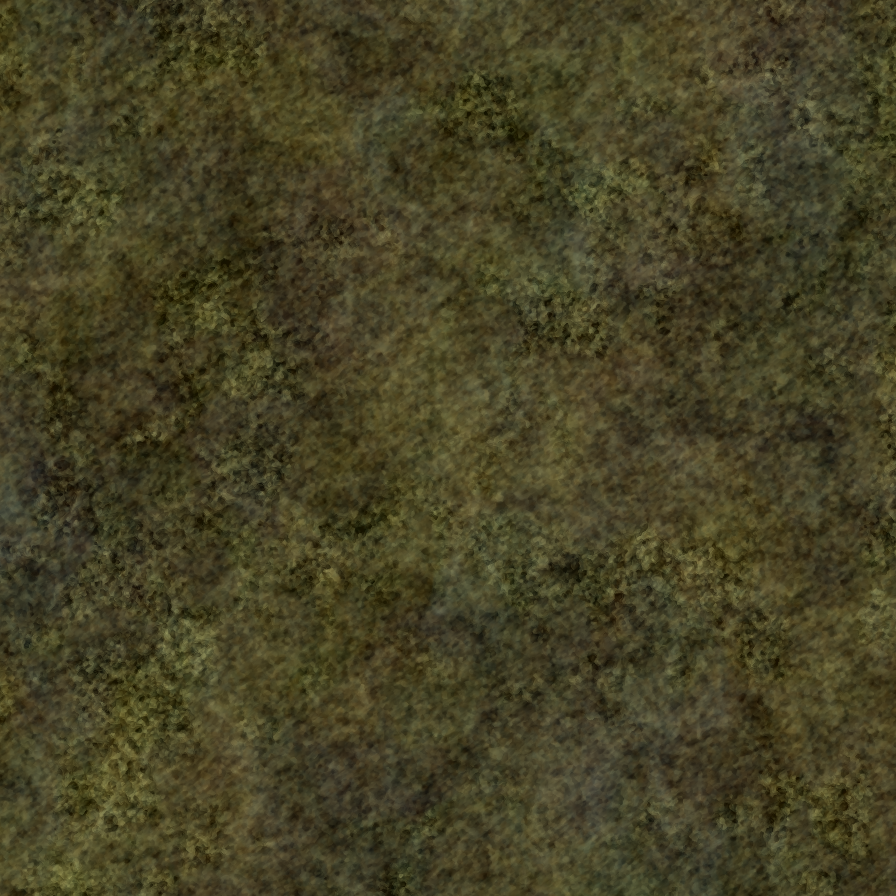
Reproduce this texture procedurally as a WebGL 2 fragment shader.

```glsl
#version 300 es
precision highp float;
// Weathered mossy ground: mottled olive and brown with cool pale stains and fine leafy grain.

#define SHADOW vec3(0.165, 0.147, 0.068)
#define LIGHT vec3(0.435, 0.420, 0.262)
#define COOL_TINT vec3(-0.016, 0.000, 0.020)
#define MOSS_TINT vec3(-0.003, 0.007, -0.018)
#define MID_TONE 0.40
#define CLOUD_CONTRAST 0.085
#define MOTTLE_CONTRAST 0.095
#define GRAIN_CONTRAST 0.165
#define STROKE_CONTRAST 0.075
#define STAIN_STRENGTH 0.15
#define SPECK_STRENGTH 0.50
#define SPECK_DENSITY 175.0

uniform vec2 u_resolution;
out vec4 outColor;

vec3 hash3(vec2 cell) {
  vec3 q = fract(cell.xyx * vec3(0.1031, 0.1030, 0.0973));
  q += dot(q, q.yxz + 33.33);
  return fract((q.xxy + q.yzz) * q.zyx);
}

// Cellular noise: x = softly blended cell value, y = distance to nearest point.
vec2 cellular(vec2 p) {
  vec2 base = floor(p);
  vec2 local = p - base;
  float total = 0.0, weights = 0.0, nearest = 4.0;
  for (int j = -1; j <= 1; j++) {
    for (int i = -1; i <= 1; i++) {
      vec2 offset = vec2(i, j);
      vec3 rnd = hash3(base + offset + 700.0);
      vec2 d = offset + rnd.xy - local;
      float dist2 = dot(d, d);
      float w = exp(-6.0 * dist2);
      total += w * rnd.z;
      weights += w;
      nearest = min(nearest, dist2);
    }
  }
  return vec2(total / weights, sqrt(nearest));
}

// Rotated octaves of cellular noise, centred on zero with about unit deviation.
float layered(vec2 p, int octaves, float gain) {
  float sum = 0.0, power = 0.0, amp = 1.0;
  for (int i = 0; i < octaves; i++) {
    sum += amp * (cellular(p).x - 0.5);
    power += amp * amp;
    amp *= gain;
    p = mat2(1.6, 1.2, -1.2, 1.6) * p + 17.3;
  }
  return 4.2 * sum / sqrt(power);
}

void main() {
  vec2 uv = gl_FragCoord.xy / min(u_resolution.x, u_resolution.y);

  // Layered sines bend the patches so that their outlines stay ragged.
  vec2 bent = uv + 0.010 * sin(uv.yx * vec2(23.0, 19.0) + 2.0 * sin(uv * 31.0))
                 + 0.002 * sin(uv.yx * vec2(83.0, 71.0) + uv * 47.0);

  // Broad patches of light, leafiness and hue.
  float cloud = layered(bent * vec2(5.5, 4.6) + 3.0, 3, 0.8);
  float leafy = smoothstep(-0.4, 1.9, layered(bent * 7.0 + 41.0, 4, 0.8));
  float cool = layered(bent * vec2(6.5, 4.5) + 71.0, 5, 0.8);
  float moss = layered(bent * 6.0 + 97.0, 5, 0.8);

  // Upright pale stains with frayed edges.
  float stain = smoothstep(0.5, 2.0, layered(bent * vec2(10.0, 5.0) + 131.0, 5, 0.7));

  // Mottling, fine grain and slanted brush marks.
  float mottle = layered(bent * 17.0 + 11.0, 3, 0.9);
  float grain = layered(uv * 115.0 + 23.0, 2, 1.05);
  vec2 slanted = mat2(0.8, -0.6, 0.6, 0.8) * uv;
  float stroke = layered(slanted * vec2(75.0, 190.0) + 57.0, 2, 0.7);

  // Small leaves: bright centres with dark gaps between them.
  float speck = 0.43 - cellular(uv * SPECK_DENSITY + 0.8 * grain + 7.0).y;

  float tone = MID_TONE + CLOUD_CONTRAST * cloud + MOTTLE_CONTRAST * mottle
             + GRAIN_CONTRAST * grain * mix(0.75, 1.45, leafy)
             + STROKE_CONTRAST * stroke
             + STAIN_STRENGTH * (stain - 0.12)
             + SPECK_STRENGTH * speck * mix(0.25, 1.2, leafy);

  vec3 color = mix(SHADOW, LIGHT, max(tone, -0.3));
  color += COOL_TINT * (0.45 * cool + 0.9 * stain - 0.1);
  color += MOSS_TINT * (0.5 * moss + 0.9 * leafy - 0.25);

  // Faint scattered hue from grain to grain.
  float fleck = cellular(uv * 170.0 + 151.0).x - 0.5;
  color += fleck * vec3(0.026, -0.003, -0.024);

  outColor = vec4(clamp(color, 0.0, 1.0), 1.0);
}
```
